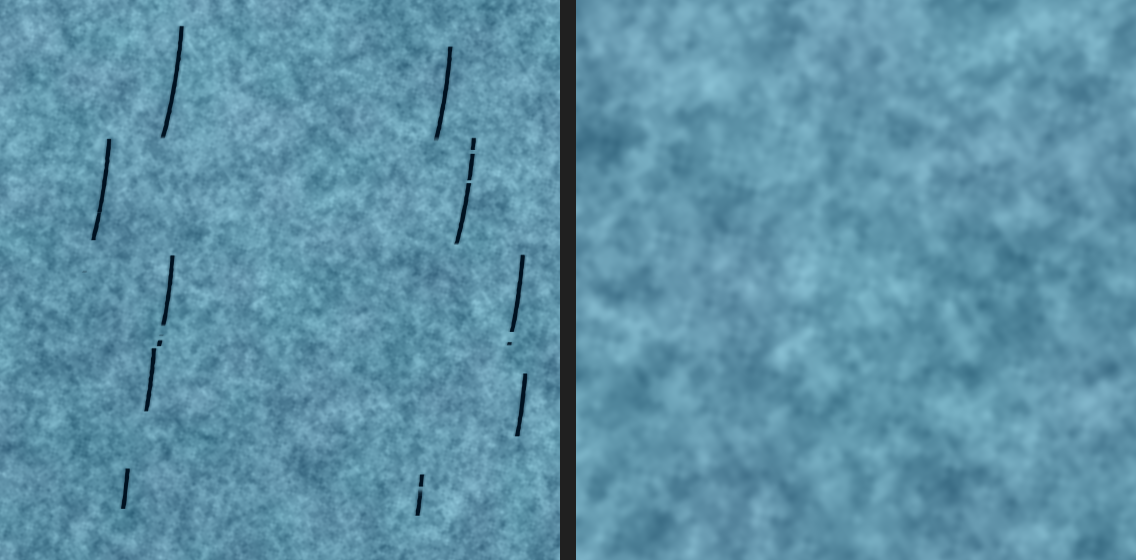
Left: the whole. Right: its middle third, enlarged.
Reproduce this texture procedurally as a Shadertoy shader.

```glsl
const vec3 DEEP_BLUE = vec3(0.30, 0.50, 0.59);
const vec3 PALE_BLUE = vec3(0.46, 0.67, 0.75);
const vec3 CRACK_INK = vec3(0.00, 0.07, 0.13);
const vec3 CRACK_RIM = vec3(0.20, 0.36, 0.44);
const float MID_TONE = 0.44;
const float CONTRAST = 1.4;
const int CRACK_COUNT = 10;
const float CRACK_HALF_WIDTH = 0.0036;
const float CRACK_SOFTNESS = 0.0013;
const float RIM_RADIUS = 0.009;
const float CRACK_LEAN = 0.07;
const float CRACK_BEND = 0.48;
const float CHIP_FREQUENCY = 75.0;

float hash(vec2 p) {
    vec3 q = fract(vec3(p.xyx) * 0.1031);
    q += dot(q, q.yzx + 33.33);
    return fract((q.x + q.y) * q.z);
}

float noise(vec2 p) {
    vec2 cell = floor(p);
    vec2 f = fract(p);
    f = f * f * (3.0 - 2.0 * f);
    float low = mix(hash(cell), hash(cell + vec2(1, 0)), f.x);
    float high = mix(hash(cell + vec2(0, 1)), hash(cell + vec2(1, 1)), f.x);
    return mix(low, high, f.y);
}

vec2 turn(vec2 p) {
    return mat2(0.8, 0.6, -0.6, 0.8) * p + 61.7;
}

// Mottled cloth: broad clouds, blotches and fine fibres
vec3 cloth(vec2 uv) {
    vec2 p = turn(uv);
    float tone = 0.28 * (noise(p * 4.0) - 0.5);
    float frequency = 24.0;
    for (int octave = 0; octave < 4; octave++) {
        float weight = octave == 0 ? 0.36 : octave == 3 ? 0.36 : 0.57;
        tone += weight * (noise(p * frequency) - 0.5);
        p = turn(p);
        frequency *= 2.0;
    }
    vec3 colour = mix(DEEP_BLUE, PALE_BLUE, MID_TONE + CONTRAST * tone);
    float hueDrift = noise(uv * 14.0 + 9.0) - 0.5;
    return colour + hueDrift * vec3(-0.02, 0.012, 0.0);
}

// One leaning arc that breaks into chips at its lower end: x = ink, y = rim
vec2 crack(vec2 uv, int index) {
    float id = float(index);
    float row = float(index / 2);
    float side = float(index % 2);
    float rowFraction = row / float(CRACK_COUNT / 2);

    // Cracks gather in a left and a right band, the longest at the top
    vec2 top;
    top.x = mix(0.14, 0.74, side) + 0.25 * hash(vec2(id, 3.0));
    top.y = 1.03 - rowFraction - 0.13 * hash(vec2(id, 7.0));
    float span = mix(0.25, 0.07, rowFraction) * mix(0.7, 1.15, hash(vec2(id, 11.0)));

    float drop = top.y - uv.y;
    float along = drop / span;
    float arcX = top.x - CRACK_LEAN * drop - CRACK_BEND * drop * drop;
    float slope = CRACK_LEAN + 2.0 * CRACK_BEND * drop;
    float ragged = 0.0012 * (noise(uv * 170.0 + id) - 0.5);
    float dist = abs(uv.x - arcX) / sqrt(1.0 + slope * slope) + ragged;

    // Wear decides where the line is whole, dashed or gone
    float bodyWear = mix(-0.3, 0.3, hash(vec2(id, 19.0)));
    float wear = mix(bodyWear, 0.75, smoothstep(0.75, 1.05, along));
    wear += 0.4 * smoothstep(1.1, 1.6, along);
    float chip = noise(vec2(drop * CHIP_FREQUENCY, id * 17.0 + 0.5));
    float present = smoothstep(0.0, 0.12, chip - wear) * smoothstep(0.0, 0.004, drop);

    float ink = 1.0 - smoothstep(CRACK_HALF_WIDTH - CRACK_SOFTNESS,
                                 CRACK_HALF_WIDTH + CRACK_SOFTNESS, dist);
    float rim = 1.0 - smoothstep(CRACK_HALF_WIDTH, RIM_RADIUS, dist);
    return present * vec2(ink, 0.5 * rim);
}

void mainImage(out vec4 fragColor, in vec2 fragCoord) {
    vec2 uv = fragCoord / iResolution.y;
    vec3 colour = cloth(uv);

    // Keep the strongest cover where cracks meet
    vec2 cover = vec2(0.0);
    for (int i = 0; i < CRACK_COUNT; i++) {
        cover = max(cover, crack(uv, i));
    }
    colour = mix(colour, CRACK_RIM, cover.y);
    colour = mix(colour, CRACK_INK, cover.x);
    fragColor = vec4(colour, 1.0);
}
```
